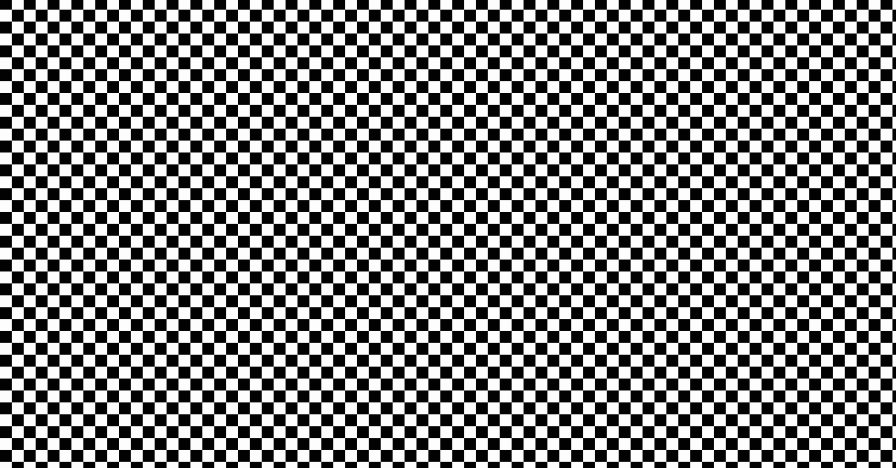
A Shadertoy shader for this pattern:

```glsl
// A fine black and white checkerboard of square cells, cropped at the edges.
// Two square waves, one per axis, are averaged exactly over each pixel and
// multiplied, which gives smooth cell borders at any canvas size.

const float CELLS_ACROSS = 75.3;            // cells over the canvas width
const vec2  CENTRE_CELL = vec2(37.65, 19.85); // grid position at canvas centre, from top left
const vec3  DARK  = vec3(0.008);
const vec3  LIGHT = vec3(0.992);

// Integral of a square wave: +1 on even cells, -1 on odd cells
vec2 squareWaveIntegral(vec2 p) {
    return 1.0 - abs(mod(p, 2.0) - 1.0);
}

// Mean of the square wave over a window centred on p
vec2 filteredSquareWave(vec2 p, float width) {
    vec2 halfWidth = vec2(0.5 * width);
    return (squareWaveIntegral(p + halfWidth) - squareWaveIntegral(p - halfWidth)) / width;
}

void mainImage(out vec4 fragColor, in vec2 fragCoord) {
    // Grid coordinates: one unit per cell, y running downwards
    float pixelInCells = CELLS_ACROSS / iResolution.x;
    vec2 fromCentre = (fragCoord - 0.5 * iResolution.xy) * pixelInCells;
    vec2 grid = CENTRE_CELL + fromCentre * vec2(1.0, -1.0);

    // Cells whose column and row have equal parity are dark
    vec2 wave = filteredSquareWave(grid, pixelInCells);
    float light = 0.5 - 0.5 * wave.x * wave.y;

    fragColor = vec4(mix(DARK, LIGHT, light), 1.0);
}
```
